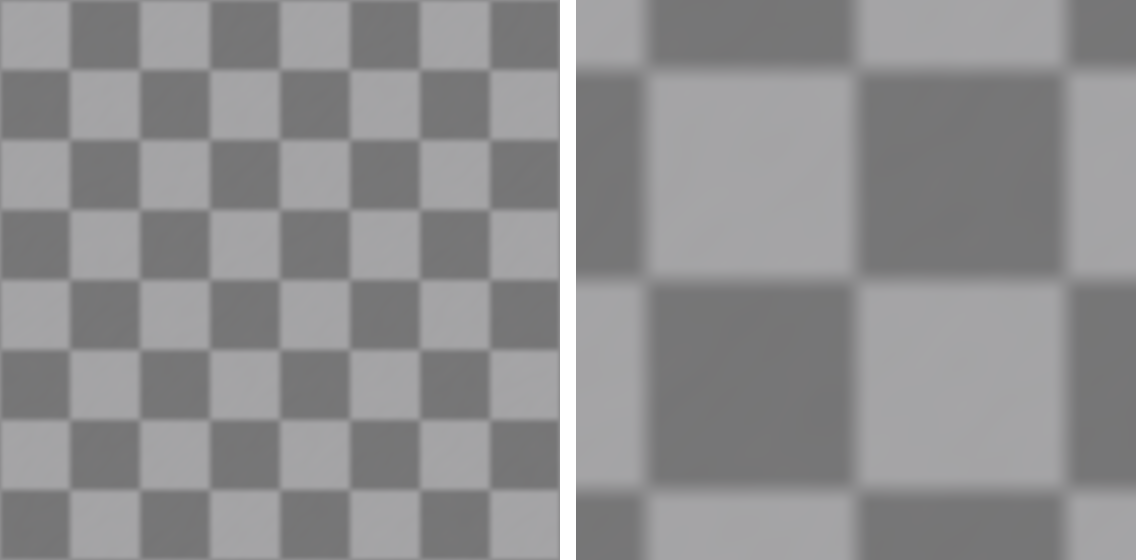
Left, the full canvas; right, a detail of the centre.
A Shadertoy shader for this pattern:

```glsl
// Soft-edged grey checkerboard, eight squares across and down, with faint mottling.

vec2 gradientAt(vec2 cell) {
    vec2 q = fract(cell * vec2(0.1031, 0.1030));
    q += dot(q, q.yx + 33.33);
    float angle = 6.2832 * fract((q.x + q.y) * q.x * 7.31);
    return vec2(cos(angle), sin(angle));
}

float gradientNoise(vec2 p) {
    vec2 i = floor(p), f = fract(p);
    vec2 u = f * f * f * (f * (f * 6.0 - 15.0) + 10.0);
    vec2 e = vec2(0.0, 1.0);
    float low = mix(dot(gradientAt(i), f), dot(gradientAt(i + e.yx), f - e.yx), u.x);
    float high = mix(dot(gradientAt(i + e.xy), f - e.xy), dot(gradientAt(i + e.yy), f - e.yy), u.x);
    return mix(low, high, u.y);
}

// Blurred square wave in -1..1, positive on even cells of each axis
vec2 softWave(vec2 p, vec2 blur) {
    vec2 edgeDistance = 0.5 - abs(mod(p + 0.5, 2.0) - 1.0);
    return smoothstep(-blur, blur, edgeDistance) * 2.0 - 1.0;
}

void mainImage(out vec4 fragColor, in vec2 fragCoord) {
    vec2 p = 8.0 * fragCoord / iResolution.xy;

    // The product of both waves gives the checks, dark at the lower left
    vec2 wave = softWave(p, max(vec2(0.075), 8.0 / iResolution.xy));
    float light = 0.5 - 0.5 * wave.x * wave.y;
    vec3 color = mix(vec3(0.463, 0.462, 0.465), vec3(0.645, 0.643, 0.650), light);

    // Barely visible diagonal mottling
    color += 0.006 * gradientNoise(vec2(p.x + p.y, p.x - p.y) * vec2(2.0, 5.0));

    fragColor = vec4(color, 1.0);
}
```
